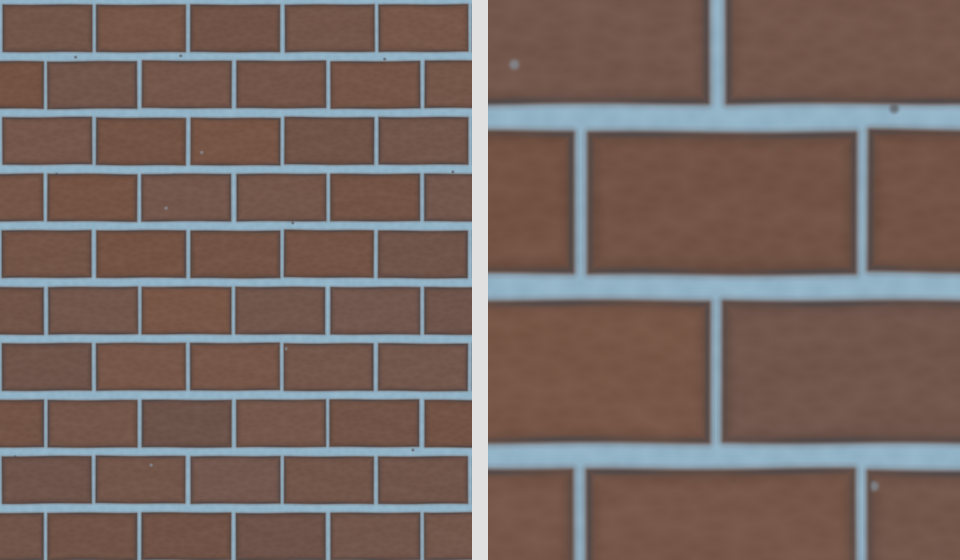
Left, the full canvas; right, a detail of the centre.
Write a Shadertoy shader that draws this texture.

```glsl
const vec2 PITCH = vec2(0.168, 0.10085);       // one brick plus its joint, in canvas heights
const vec2 HALF_BRICK = vec2(0.0802, 0.0424);
const float ODD_ROW_SHIFT = 0.515;

const vec3 BRICK_WARM = vec3(0.465, 0.330, 0.265);
const vec3 BRICK_DULL = vec3(0.435, 0.335, 0.300);
const vec3 BRICK_RIM = vec3(0.315, 0.285, 0.285);
const vec3 MORTAR_PALE = vec3(0.575, 0.700, 0.775);
const vec3 MORTAR_SHADE = vec3(0.530, 0.605, 0.660);

float hash(vec2 p) {
    vec3 q = fract(vec3(p.xyx) * 0.1031);
    q += dot(q, q.yzx + 33.33);
    return fract((q.x + q.y) * q.z);
}

vec2 hash2(vec2 p) {
    return vec2(hash(p), hash(p + 41.7));
}

// Distance to the nearest scattered point
float cellular(vec2 p) {
    vec2 cell = floor(p);
    float nearest = 2.0;
    for (int j = -1; j <= 1; j++)
    for (int i = -1; i <= 1; i++) {
        vec2 c = cell + vec2(i, j);
        nearest = min(nearest, length(c + hash2(c + 80.0) - p));
    }
    return nearest;
}

// Layered sines stretched along the brick
float streaks(vec2 p, float seed) {
    float sum = 0.0, gain = 0.5;
    for (int i = 0; i < 4; i++) {
        sum += gain * sin(p.y * 130.0 + seed * 40.0 + 2.0 * sin(p.x * 24.0 + seed * 17.0));
        p = p * 1.9 + 0.13;
        gain *= 0.6;
    }
    return sum;
}

float boxDistance(vec2 p, vec2 halfSize, float radius) {
    vec2 q = abs(p) - halfSize + radius;
    return length(max(q, 0.0)) + min(max(q.x, q.y), 0.0) - radius;
}

// Sparse small round marks; only a fraction of the grid holds one
float specks(vec2 p, float scale, float density, float radius, float soft) {
    vec2 cell = floor(p * scale);
    vec2 center = (cell + 0.2 + 0.6 * hash2(cell + 12.0)) / scale;
    float mark = 1.0 - smoothstep(radius - soft, radius + soft, length(p - center));
    return mark * step(1.0 - density, hash(cell + 63.0));
}

// Slightly shifted, turned and bowed brick outline
float brickDistance(vec2 local, vec2 id) {
    vec2 shift = (hash2(id + 5.0) - 0.5) * vec2(0.0024, 0.0014);
    float tilt = (hash(id + 23.0) - 0.5) * 0.014;
    vec2 p = local - shift + tilt * vec2(-local.y, local.x);
    p.y += 0.0004 * sin(local.x * 45.0 + hash(id) * 6.28);
    return boxDistance(p, HALF_BRICK, 0.0015);
}

vec3 brickColor(vec2 p, vec2 id, float d, float depth) {
    float seed = hash(id + 7.0);
    vec3 color = mix(BRICK_WARM, BRICK_DULL, clamp(seed * 0.85 + depth * 0.3, 0.0, 1.0));
    color *= 0.97 + 0.06 * hash(id + 31.0);
    color += 0.007 * streaks(p, seed);
    color += 0.025 * (cellular(p * vec2(65.0, 110.0)) - 0.45);
    // Soft darkening toward the edge, then a thin dark rim
    color *= 1.0 - 0.09 * smoothstep(-0.012, -0.001, d);
    float rim = exp(-pow((d + 0.0018) / 0.0021, 2.0));
    return mix(color, BRICK_RIM, rim * (0.65 + 0.25 * sin(p.x * 60.0 + seed * 20.0)));
}

vec3 mortarColor(vec2 p, float d) {
    vec3 color = mix(MORTAR_SHADE, MORTAR_PALE, smoothstep(0.0005, 0.0048, d));
    return color + 0.035 * (cellular(p * 75.0) - 0.45);
}

void mainImage(out vec4 fragColor, in vec2 fragCoord) {
    float pixel = 1.0 / iResolution.y;
    vec2 p = vec2(fragCoord.x, iResolution.y - fragCoord.y) * pixel;

    // Running bond, rows counted from the top
    vec2 grid = p / PITCH;
    float row = floor(grid.y);
    grid.x += ODD_ROW_SHIFT * mod(row, 2.0);
    vec2 id = floor(grid);
    vec2 local = (fract(grid) - 0.5) * PITCH;

    float d = brickDistance(local, id);
    float soft = max(0.0019, pixel);
    vec3 color = mix(brickColor(p, id, d, p.y), mortarColor(p, d), smoothstep(-soft, soft, d));

    // Dark chips along the joints and rare pale flecks on the bricks
    float nearJoint = smoothstep(-0.004, 0.0, d);
    color = mix(color, BRICK_RIM, 0.6 * nearJoint * specks(p, 24.0, 0.07, 0.0026, soft));
    color = mix(color, MORTAR_SHADE, 0.6 * (1.0 - nearJoint) * specks(p, 9.0, 0.025, 0.0028, soft));

    fragColor = vec4(color, 1.0);
}
```
